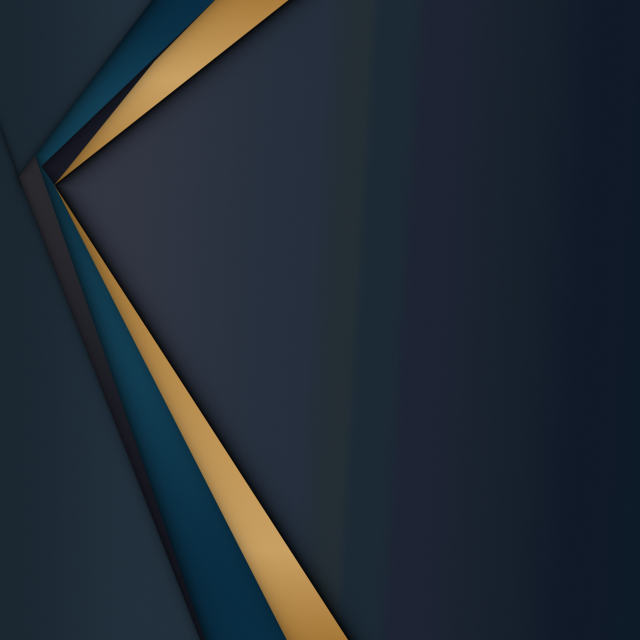
Write a Shadertoy shader that draws this background.

```glsl
const vec3 BRONZE = vec3(0.60, 0.42, 0.17);
const vec3 BRIGHT_GOLD = vec3(0.79, 0.63, 0.39);
const vec3 INK = vec3(0.075, 0.08, 0.115);

// Signed distance to the line a-b, negative on its right side
float edge(vec2 p, vec2 a, vec2 b) {
    vec2 d = normalize(b - a);
    return d.x * (p.y - a.y) - d.y * (p.x - a.x);
}

// Lay a sheet over the base, shaded inward from its border
vec3 layer(vec3 base, vec3 sheet, float d, float width, float strength, float aa) {
    float shade = 1.0 - strength * exp(min(d, 0.0) / width);
    return mix(base, sheet * shade, smoothstep(aa, -aa, d));
}

// Metallic ramp: rises to a highlight, then falls away
vec3 metal(float rise, float fall) {
    float shine = pow(clamp(rise, 0.0, 1.0), 0.75);
    shine *= 1.0 - 0.75 * clamp(fall, 0.0, 1.0);
    return mix(BRONZE, BRIGHT_GOLD, shine);
}

float hash(vec2 p) {
    return fract(sin(dot(p, vec2(127.1, 311.7))) * 43758.5453);
}

// Slightly leaning colour bands of the wide panel
vec3 panelColor(vec2 p) {
    float s = p.x - 0.06 * (p.y - 0.5);
    vec3 col = mix(vec3(0.20, 0.215, 0.265), vec3(0.145, 0.185, 0.24), smoothstep(0.14, 0.50, s));
    col = mix(col, vec3(0.14, 0.18, 0.205), smoothstep(0.48, 0.53, s));
    col = mix(col, vec3(0.11, 0.165, 0.21), smoothstep(0.545, 0.57, s));
    col = mix(col, vec3(0.117, 0.14, 0.20), smoothstep(0.61, 0.645, s));
    col = mix(col, vec3(0.09, 0.13, 0.175), smoothstep(0.67, 0.82, s));
    col = mix(col, vec3(0.065, 0.10, 0.16), smoothstep(0.80, 0.92, s));
    return mix(col, vec3(0.05, 0.105, 0.155), smoothstep(0.94, 1.03, s));
}

void mainImage(out vec4 fragColor, in vec2 fragCoord) {
    vec2 p = fragCoord / iResolution.xy;
    float aa = 0.8 / iResolution.y;

    // Fold corners, from the outer sheet to the inner one
    vec2 bandTip = vec2(0.029, 0.724);
    vec2 blueTip = vec2(0.055, 0.756);
    vec2 inkTip = vec2(0.0645, 0.740);
    vec2 goldTip = vec2(0.085, 0.711);
    vec2 goldBend = vec2(0.241, 0.904);

    // Left slate sheets
    float glow = smoothstep(0.0, 0.22, p.x);
    vec3 col = mix(vec3(0.105, 0.155, 0.195), vec3(0.135, 0.19, 0.24), glow);
    float crease = edge(p, bandTip, vec2(0.0, 0.803));
    float creaseMask = 1.0 - smoothstep(0.025, 0.04, p.x);
    col *= 1.0 - 0.4 * creaseMask * exp(-abs(crease) / 0.004);

    // Charcoal band
    float upper = edge(p, bandTip, vec2(0.238, 1.0));
    float band = max(upper, edge(p, vec2(0.313, 0.0), bandTip));
    col *= 1.0 - 0.35 * exp(-max(band, 0.0) / 0.006);
    vec3 charcoal = mix(INK, vec3(0.165, 0.165, 0.185), smoothstep(0.1, 0.75, p.y));
    col = layer(col, charcoal, band, 0.005, 0.35, aa);

    // Blue sheets
    float blue = max(upper, edge(p, vec2(0.320, 0.0), blueTip));
    float depth = smoothstep(0.05, 0.5, p.y) * (1.0 - smoothstep(0.82, 1.0, p.y));
    vec3 petrol = mix(vec3(0.035, 0.175, 0.26), vec3(0.075, 0.25, 0.335), depth);
    col = layer(col, petrol, blue, 0.012, 0.55, aa);

    // Lower gold blade
    float lowerGold = max(edge(p, vec2(0.448, 0.0), goldTip), p.y - goldTip.y);
    vec3 lowerMetal = metal((goldTip.y - p.y) / 0.57, (0.14 - p.y) / 0.14);
    col *= 1.0 - 0.2 * exp(-max(lowerGold, 0.0) / 0.008);
    col = layer(col, lowerMetal, lowerGold, 0.010, 0.25, aa);

    // Dark sliver between the blue and the upper gold
    float fold = edge(p, goldTip, inkTip);
    float sliver = max(edge(p, inkTip, vec2(0.336, 1.0)), fold);
    col = layer(col, INK * 1.25, sliver, 0.010, 0.45, aa);

    // Upper gold blade
    float upperGold = max(edge(p, goldTip, goldBend), edge(p, goldBend, vec2(0.336, 1.0)));
    upperGold = max(upperGold, fold);
    vec3 upperMetal = metal((p.y - goldTip.y) / 0.16, (p.y - 0.88) / 0.13);
    col = layer(col, upperMetal, upperGold, 0.010, 0.25, aa);

    // Wide panel with a soft cast shadow
    float panel = max(edge(p, goldTip, vec2(0.451, 1.0)), edge(p, vec2(0.544, 0.0), goldTip));
    col = layer(col, panelColor(p), panel, 0.011, 0.95, aa);

    // Fine grain against banding
    col += (hash(floor(p * 512.0)) - 0.5) * 0.004;
    fragColor = vec4(col, 1.0);
}
```
